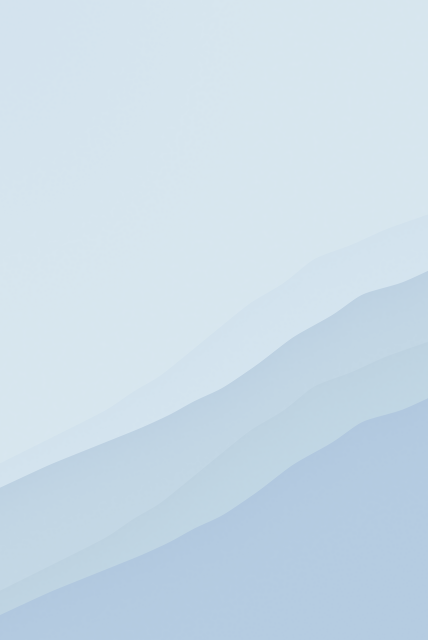
Give the GLSL for this background, as a Shadertoy shader.

```glsl
// Colours: each sheet fades from its rim to its body
const vec3 SKY_CORNER = vec3(0.830, 0.890, 0.933);
const vec3 SKY_BODY   = vec3(0.844, 0.902, 0.935);
const vec3 MIST_RIM   = vec3(0.822, 0.886, 0.930);
const vec3 MIST_BODY  = vec3(0.834, 0.896, 0.937);
const vec3 BLUE_RIM   = vec3(0.740, 0.820, 0.886);
const vec3 BLUE_BODY  = vec3(0.768, 0.846, 0.898);
const vec3 TEAL_RIM   = vec3(0.742, 0.824, 0.880);
const vec3 TEAL_BODY  = vec3(0.757, 0.843, 0.896);
const vec3 DEEP_RIM   = vec3(0.694, 0.784, 0.874);
const vec3 DEEP_BODY  = vec3(0.709, 0.799, 0.882);

// Ridge profiles: left height, left slope, then bends (position, slope change)
const float UPPER_HEIGHT = 0.276;
const float UPPER_SLOPE  = 0.333;
const vec2 UPPER_BENDS[8] = vec2[8](
    vec2(0.254, 0.156), vec2(0.312, -0.134), vec2(0.371, 0.196), vec2(0.586, -0.184),
    vec2(0.664, 0.224), vec2(0.732, -0.369), vec2(0.820, 0.095), vec2(0.898, -0.086));
const float LOWER_HEIGHT = 0.238;
const float LOWER_SLOPE  = 0.311;
const vec2 LOWER_BENDS[10] = vec2[10](
    vec2(0.117, -0.044), vec2(0.332, 0.038), vec2(0.400, 0.090), vec2(0.453, -0.112),
    vec2(0.518, 0.176), vec2(0.605, 0.074), vec2(0.684, -0.173), vec2(0.781, 0.160),
    vec2(0.844, -0.353), vec2(0.938, 0.146));

const float REPEAT_DROP   = 0.199;  // the same two ridges recur this far below
const float BEND_SOFTNESS = 0.018;
const float RIM_DEPTH     = 0.060;
const float EDGE_WIDTH    = 0.0011;
const float GRAIN_SCALE   = 130.0;
const float GRAIN_AMOUNT  = 0.004;

// A ramp that starts smoothly at zero
float softRamp(float d) {
    return 0.5 * (d + sqrt(d * d + BEND_SOFTNESS * BEND_SOFTNESS));
}

float upperRidge(float x) {
    float height = UPPER_HEIGHT + UPPER_SLOPE * x;
    for (int i = 0; i < 8; i++) height += UPPER_BENDS[i].y * softRamp(x - UPPER_BENDS[i].x);
    return height;
}

float lowerRidge(float x) {
    float height = LOWER_HEIGHT + LOWER_SLOPE * x;
    for (int i = 0; i < 10; i++) height += LOWER_BENDS[i].y * softRamp(x - LOWER_BENDS[i].x);
    return height;
}

vec2 hash2(vec2 p) {
    return fract(sin(vec2(dot(p, vec2(127.1, 311.7)), dot(p, vec2(269.5, 183.3)))) * 43758.5);
}

// Distance to the nearest scattered cell centre
float cellular(vec2 p) {
    vec2 cell = floor(p), local = fract(p);
    float nearest = 2.0;
    for (int j = -1; j <= 1; j++) {
        for (int i = -1; i <= 1; i++) {
            vec2 offset = vec2(i, j);
            nearest = min(nearest, length(offset + hash2(cell + offset) - local));
        }
    }
    return nearest;
}

// Lays one sheet over the colour; depth is measured down from its ridge
vec3 laySheet(vec3 below, float depth, vec3 rim, vec3 body) {
    float cover = smoothstep(-EDGE_WIDTH, EDGE_WIDTH, depth);
    vec3 sheet = mix(body, rim, exp(-max(depth, 0.0) / RIM_DEPTH));
    return mix(below, sheet, cover);
}

void mainImage(out vec4 fragColor, in vec2 fragCoord) {
    vec2 uv = fragCoord / iResolution.xy;
    float upper = upperRidge(uv.x) - uv.y;
    float lower = lowerRidge(uv.x) - uv.y;

    // Sky, slightly cooler at the upper left
    float cornerDistance = length((uv - vec2(0.0, 1.0)) * vec2(1.0, 1.2));
    vec3 color = mix(SKY_CORNER, SKY_BODY, smoothstep(0.0, 0.7, cornerDistance));

    // Sheets from back to front
    color = laySheet(color, upper, MIST_RIM, MIST_BODY);
    color = laySheet(color, lower, BLUE_RIM, BLUE_BODY);
    color = laySheet(color, upper - REPEAT_DROP, TEAL_RIM, TEAL_BODY);
    color = laySheet(color, lower - REPEAT_DROP, DEEP_RIM, DEEP_BODY);

    // Paper grain
    vec2 paper = fragCoord / iResolution.y * GRAIN_SCALE;
    color += GRAIN_AMOUNT * (cellular(paper) - 0.45);

    fragColor = vec4(color, 1.0);
}
```
